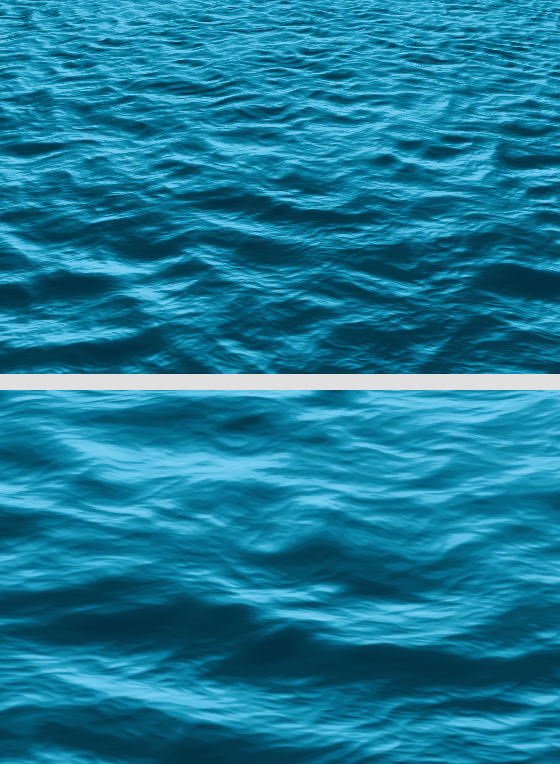
Top, the full canvas; bottom, a detail of the centre.
A WebGL 1 fragment shader for this texture:

```glsl
precision highp float;
uniform vec2 u_resolution;

#define HORIZON 1.32
#define WAVE_FREQ vec2(2.7, 6.6)
#define LACUNARITY vec2(1.95, 2.05)
#define WAVE_HEIGHT 0.24
#define CONTRAST 1.22
#define NEAR_TONE -0.72
#define FAR_TONE 0.95
#define BLUR 0.0034
#define FAR_CHOP 0.5

vec2 hashGradient(vec2 cell) {
  float h = fract(sin(dot(cell, vec2(127.1, 311.7))) * 43758.55);
  return vec2(cos(h * 6.2832), sin(h * 6.2832));
}

float gradientNoise(vec2 p) {
  vec2 i = floor(p), f = p - i;
  vec2 u = f * f * f * (f * (f * 6.0 - 15.0) + 10.0);
  vec2 e = vec2(1.0, 0.0);
  float a = dot(hashGradient(i), f);
  float b = dot(hashGradient(i + e), f - e);
  float c = dot(hashGradient(i + e.yx), f - e.yx);
  float d = dot(hashGradient(i + 1.0), f - 1.0);
  return mix(mix(a, b, u.x), mix(c, d, u.x), u.y);
}

// Rounded crests along the zero lines of the noise
float crest(vec2 p) {
  float n = gradientNoise(p);
  return -sqrt(n * n + 0.003);
}

// Slope of a crest away from the viewer: positive on back faces
float backSlope(vec2 p) {
  vec2 e = vec2(0.0, 0.09);
  return (crest(p - e) - crest(p + e)) / (2.0 * e.y);
}

// Wave coordinates of one octave, skewed so that crests tilt both ways
vec2 octavePoint(vec2 ground, vec2 freq, float octave) {
  vec2 q = ground * freq;
  float skew = mod(octave, 2.0) < 0.5 ? 0.28 : -0.34;
  q.y += skew * q.x;
  q.x *= pow(ground.y, FAR_CHOP);
  return q + vec2(17.3, 9.1) * (octave + 1.0);
}

float swellHeight(vec2 ground) {
  vec2 fine = WAVE_FREQ * LACUNARITY;
  return WAVE_HEIGHT * (crest(octavePoint(ground, WAVE_FREQ, 0.0)) / WAVE_FREQ.y
    + 0.7 * crest(octavePoint(ground, fine, 1.0)) / fine.y);
}

// Palette from shaded wave faces to reflected sky
vec3 waterColor(float tone) {
  vec3 c = mix(vec3(0.005, 0.19, 0.26), vec3(0.01, 0.23, 0.31), smoothstep(0.0, 0.08, tone));
  c = mix(c, vec3(0.01, 0.32, 0.42), smoothstep(0.08, 0.23, tone));
  c = mix(c, vec3(0.02, 0.42, 0.55), smoothstep(0.23, 0.40, tone));
  c = mix(c, vec3(0.04, 0.52, 0.65), smoothstep(0.40, 0.60, tone));
  c = mix(c, vec3(0.13, 0.62, 0.76), smoothstep(0.60, 0.80, tone));
  c = mix(c, vec3(0.35, 0.75, 0.89), smoothstep(0.80, 0.94, tone));
  return mix(c, vec3(0.47, 0.81, 0.94), smoothstep(0.94, 1.0, tone));
}

void main() {
  vec2 uv = gl_FragCoord.xy / u_resolution.y;
  uv.x -= 0.5 * u_resolution.x / u_resolution.y;

  // Perspective hit on the flat sea, then refined on the swell
  float depth = 1.0 / (HORIZON - uv.y);
  vec2 flatGround = vec2(uv.x, 1.0) * depth;
  vec2 ground = flatGround;
  for (int i = 0; i < 3; i++) {
    ground = flatGround * (1.0 - swellHeight(ground));
  }

  // Gentle bending of all crests
  vec2 bendPoint = ground * vec2(3.6, 6.0);
  ground += vec2(0.05, 0.024) * vec2(gradientNoise(bendPoint + 31.0), gradientNoise(bendPoint));

  // Slopes of all octaves; ripples are calm on dark faces and fade far away
  vec2 freq = WAVE_FREQ;
  float weight = 1.0, slope = 0.0;
  for (int i = 0; i < 5; i++) {
    float octave = float(i);
    float footprint = freq.y * depth * depth * BLUR;
    float fade = 1.0 / (1.0 + 2.0 * footprint * footprint);
    float calm = i < 2 ? 1.0 : mix(0.35, 1.15, smoothstep(-0.9, 0.6, slope));
    slope += weight * fade * calm * backSlope(octavePoint(ground, freq, octave));
    freq *= LACUNARITY;
    weight *= 0.82;
  }

  // Broad patches and brightening with distance
  float patches = gradientNoise(ground * vec2(1.3, 3.2) + 5.0);
  float light = CONTRAST * slope + 0.9 * patches + mix(NEAR_TONE, FAR_TONE, uv.y);
  float tone = 1.0 / (1.0 + exp(-1.6 * light));
  gl_FragColor = vec4(waterColor(tone), 1.0);
}
```
